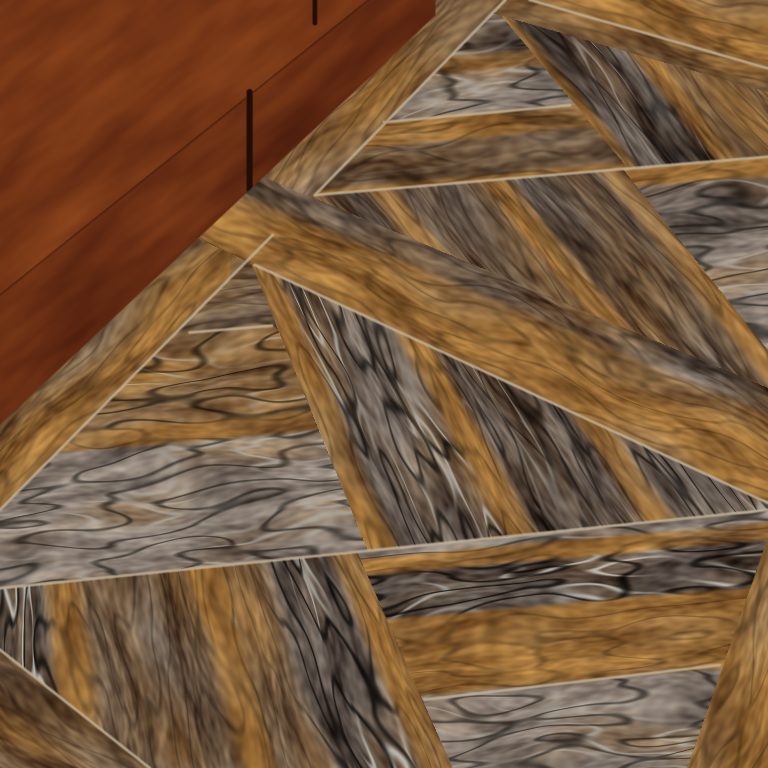
Reproduce this texture procedurally as a Shadertoy shader.

```glsl
// Weathered plank floor in triangular panels beside a red wooden wall.

// Board recipes: gold versus grey, lightness, veins
const vec3 GOLDEN = vec3(.95, .55, .05), TAN = vec3(.6, .47, .05),
  UMBER = vec3(.36, .36, .12), ASH = vec3(.08, .43, .6),
  CHAR = vec3(.1, .28, .5), PALE = vec3(.02, .64, .6), STREAKED = vec3(.03, .3, 1);
const vec3 GROUT = vec3(.76, .7, .6), WALL_DARK = vec3(.3, .11, .05), WALL_LIGHT = vec3(.6, .3, .12);
const float SOFT = .0016, ROW_TILT = .09, SEAM_WIDTH = .0018;

// Edges, left end then right end, from the top left
const vec4 WALL_FOOT = vec4(0, .553, .569, .018), COURSE = vec4(0, .384, .48, 0),
  BORDER = vec4(0, .664, .355, .306), UPPER = vec4(.41, .254, .658, 0),
  CROSS_HIGH = vec4(.41, .254, 1, .204), CROSS_LOW = vec4(0, .766, 1, .664),
  BEAM_TOP = vec4(.4, .254, 1, .505), BEAM_FOOT = vec4(.332, .345, 1, .655),
  RAIL_TOP = vec4(.69, 0, 1, .089), RAIL_FOOT = vec4(.651, .02, 1, .12),
  CORNER = vec4(0, .846, .195, 1), STRIP = vec4(.895, 1, 1, .7);

// Board being laid
vec3 recipe;
vec2 grain;

float slope(vec2 c, vec2 f) {
  float a = 6.2832 * fract(sin(dot(c, vec2(127.1, 311.7))) * 43758.);
  return dot(vec2(cos(a), sin(a)), f);
}
float noise(vec2 p) {
  vec2 i = floor(p), f = p - i, e = vec2(1, 0), w = f * f * (3. - 2. * f);
  return mix(mix(slope(i, f), slope(i + e, f - e), w.x),
    mix(slope(i + e.yx, f - e.yx), slope(i + 1., f - 1.), w.x), w.y);
}
float fbm(vec2 p) {
  return .6 * noise(p) + .35 * noise(p * 2.03 + 17.) + .2 * noise(p * 4.1 + 5.);
}
float soft(float d) { return smoothstep(-SOFT, SOFT, d); }
// Position along a line, and depth beneath it
vec2 along(vec2 p, vec4 l) {
  vec2 d = normalize(l.zw - l.xy), q = p - l.xy;
  return vec2(dot(q, d), d.x * q.y - d.y * q.x);
}
float below(vec2 p, vec4 l) { return along(p, l).y; }
float seam(vec2 p, vec4 l, float width) {
  vec2 q = along(p, l);
  q.x -= clamp(q.x, 0., distance(l.xy, l.zw));
  return soft(width - length(q));
}
float vein(vec2 q) { return smoothstep(.6, 1., 1. - 4. * abs(noise(q * vec2(9, 48)))); }
vec3 wood(vec2 q) {
  q.y += .022 * noise(q * vec2(7, 15));
  float shade = recipe.y + .75 * fbm(q * vec2(8, 42)) + .22 * noise(q * vec2(60, 190));
  float blotch = noise(q * vec2(6, 17) + 4.);
  vec3 grey = mix(vec3(.17, .13, .11), vec3(.73, .68, .63), shade);
  vec3 gold = mix(vec3(.28, .15, .05), vec3(.82, .61, .32), shade);
  vec3 col = mix(grey, gold, clamp(recipe.x + .7 * blotch, 0., 1.));
  col = mix(col, vec3(.72, .71, .68), vein(q) * recipe.z * smoothstep(-.15, .25, blotch));
  return col * (1. - vein(q + 3.3) * (.18 + .5 * recipe.z));
}
void lay(vec3 r, vec2 g, float d) {
  recipe = mix(recipe, r, soft(d));
  if (d > 0.) grain = g;
}
void row(inout vec3 m, vec3 next, float d) { m = mix(m, next, smoothstep(-.004, .004, d)); }
// Nearly level boards stacked down the floor
vec3 rows(float x, float v) {
  vec3 m = ASH;
  row(m, TAN, v - .126); row(m, PALE, v - .147); row(m, GOLDEN, v - .203);
  row(m, UMBER, v - .235); row(m, GOLDEN, v - .285); row(m, ASH, v - .318); row(m, PALE, v - .397);
  if (x < .6 && v > .35) {
    m = UMBER;
    row(m, vec3(.7, .52, .7), v - .454); row(m, GOLDEN, v - .572); row(m, PALE, v - .597);
  }
  row(m, GOLDEN, v - .77); row(m, STREAKED, v - .793); row(m, GOLDEN, v - .852); row(m, PALE, v - .955);
  return m;
}
// Leaning boards, one unit each
float fan(vec2 q, float lean, float width, float spread) {
  return (q.x - lean * q.y) / (width + spread * q.y);
}
vec3 boards(float u, vec3 even, vec3 odd) {
  return mix(GOLDEN, mix(even, odd, mod(floor(u), 2.)), smoothstep(.05, .18, abs(u - round(u))));
}
vec3 floorColor(vec2 p) {
  vec2 level = vec2(p.x, p.y + ROW_TILT * p.x);
  vec3 stack = rows(p.x, level.y);
  float border = below(p, BORDER), upper = below(p, UPPER), cross = below(p, CROSS_LOW);
  float top = below(p, BEAM_TOP), foot = below(p, BEAM_FOOT);
  recipe = mix(TAN, GOLDEN, smoothstep(-.07, 0., border) * step(p.x, .3));
  grain = along(p, BORDER);
  // Middle panel
  float u = fan(p - vec2(.487, .69), .42, .19, .14);
  float area = min(min(border, foot), -cross);
  lay(stack, level, area);
  lay(boards(u, vec3(.1, .42, .8), CHAR), vec2(p.y, u * .18), min(area, u * .18 + .018));
  // Long beam and the panel above it
  lay(mix(UMBER, GOLDEN, smoothstep(.023, .041, top)), along(p, BEAM_FOOT), min(top, -foot));
  u = fan(p - vec2(.715, .32), .8, .16, 0.);
  area = min(below(p, CROSS_HIGH), -top);
  lay(boards(u, UMBER, UMBER), vec2(p.y, u * .16), area);
  lay(stack, level, min(area, u * .16 - .176));
  // Top panel and rails
  u = fan(p - vec2(.733, .117), .83, .14, 0.);
  area = min(upper, -below(p, CROSS_HIGH));
  lay(stack, level, area);
  lay(boards(u, CHAR, TAN), vec2(p.y, u * .14), min(area, u * .14));
  lay(vec3(.65, .38, 0), along(p, RAIL_FOOT), min(upper, -below(p, RAIL_FOOT)));
  lay(GOLDEN, along(p, RAIL_TOP), min(upper, -below(p, RAIL_TOP)));
  // Near panels
  u = fan(p - vec2(.305, .87), .28, .21, .15);
  vec3 leaning = mix(TAN, boards(u, STREAKED, UMBER), max(step(u, .1), smoothstep(.3, .5, u)));
  lay(leaning, vec2(p.y, u * .2), cross);
  lay(stack, level, min(cross, u * .2 - .216));
  lay(GOLDEN, along(p, STRIP), min(cross, below(p, STRIP)));
  lay(vec3(.6, .36, 0), along(p, CORNER), below(p, CORNER));
  // Pale seams
  vec4 seams[10] = vec4[10](BORDER, UPPER, CROSS_HIGH, CROSS_LOW, BEAM_FOOT, RAIL_TOP, CORNER,
    vec4(.247, .433, .354, .424), vec4(.5, .159, .742, .137), vec4(.553, .911, .937, .866));
  float line = 0.;
  for (int k = 0; k < 10; k++) line = max(line, seam(p, seams[k], SEAM_WIDTH));
  return mix(wood(grain), GROUT, .8 * line);
}
vec3 wallColor(vec2 p) {
  vec2 q = along(p, COURSE);
  float shade = .53 + .6 * fbm(q * vec2(6, 24)) - .14 * soft(q.y);
  shade -= .18 * smoothstep(-.06, 0., below(p, WALL_FOOT));
  float groove = max(seam(p, vec4(.325, .12, .325, .247), .004), .5 * seam(p, COURSE, .001));
  groove = max(groove, seam(p, vec4(.41, 0, .41, .03), .003));
  return mix(mix(WALL_DARK, WALL_LIGHT, shade), WALL_DARK * .45, groove);
}
void mainImage(out vec4 fragColor, in vec2 fragCoord) {
  vec2 p = fragCoord / iResolution.xy;
  p.y = 1. - p.y;
  float wall = min(-below(p, WALL_FOOT), .567 - p.x);
  fragColor = vec4(mix(floorColor(p), wallColor(p), soft(wall)), 1);
}
```
